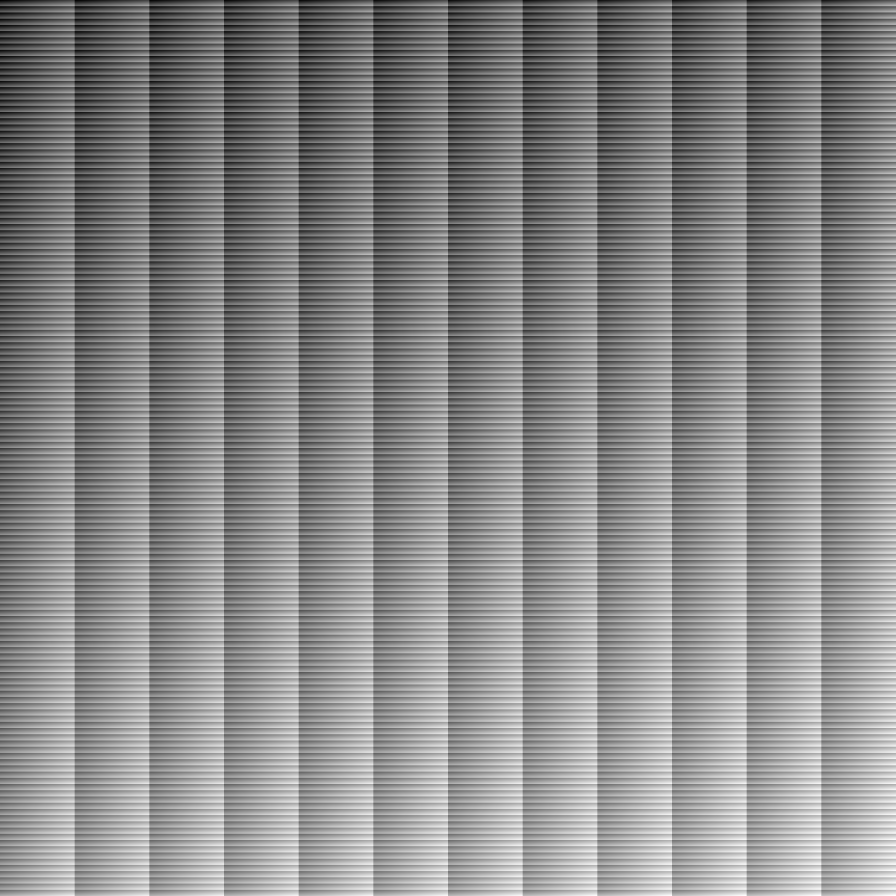
Give the GLSL for this pattern, as a Shadertoy shader.

```glsl
const float COLUMNS = 12.0;
const float ROWS = 144.0;

// Running integral of fract(x)
float sawIntegral(float x) {
    float f = fract(x);
    return 0.5 * (floor(x) + f * f);
}

// Rising sawtooth averaged over a filter of the given width
float smoothSaw(float x, float width) {
    return (sawIntegral(x + 0.5 * width) - sawIntegral(x - 0.5 * width)) / width;
}

// Brightness from nested ramps; pos runs right and down from 0 to 1
float rampShade(vec2 pos, vec2 pixel) {
    float column = smoothSaw(pos.x * COLUMNS, pixel.x * COLUMNS);
    float row = smoothSaw(pos.y * ROWS, pixel.y * ROWS);

    // Wide ramps across the whole canvas
    float shade = -0.03 + 0.08 * pos.x + 0.42 * pos.y;

    // Column ramps, then row ramps that soften toward the bottom
    shade += 0.26 * column;
    shade += mix(0.44, 0.30, pos.y) * row;
    return clamp(shade, 0.0, 1.0);
}

void mainImage(out vec4 fragColor, in vec2 fragCoord) {
    vec2 uv = fragCoord / iResolution.xy;
    vec2 pixel = 1.0 / iResolution.xy;
    float shade = rampShade(vec2(uv.x, 1.0 - uv.y), pixel);
    fragColor = vec4(vec3(shade), 1.0);
}
```
